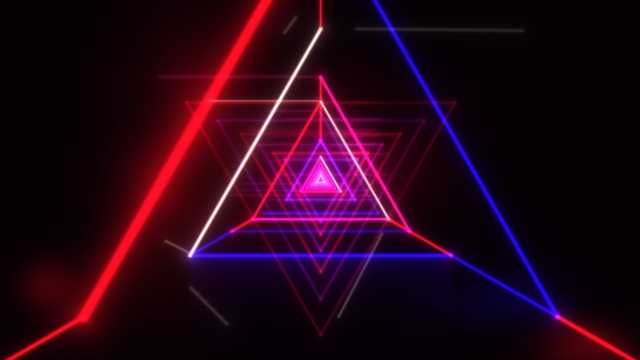
Give the GLSL for this background, as a Shadertoy shader.

```glsl
const vec3 RED = vec3(1.0, 0.04, 0.09);
const vec3 BLUE = vec3(0.10, 0.02, 0.95);
const vec3 MAGENTA = vec3(0.95, 0.04, 0.52);
const vec3 VIOLET = vec3(0.42, 0.04, 0.85);
const vec3 WHITE = vec3(1.0, 0.86, 0.82);
const vec3 NONE = vec3(0.0);

float hash(vec2 p) {
    vec3 q = fract(vec3(p.xyx) * 0.1031);
    q += dot(q, q.yzx + 33.33);
    return fract((q.x + q.y) * q.z);
}

float noise(vec2 p) {
    vec2 cell = floor(p), f = fract(p);
    f = f * f * (3.0 - 2.0 * f);
    return mix(mix(hash(cell), hash(cell + vec2(1, 0)), f.x),
               mix(hash(cell + vec2(0, 1)), hash(cell + vec2(1, 1)), f.x), f.y);
}

float segment(vec2 p, vec2 a, vec2 b) {
    vec2 ab = b - a;
    return length(p - a - ab * clamp(dot(p - a, ab) / dot(ab, ab), 0.0, 1.0));
}

// Soft tube: bright core inside a wider halo
vec3 beam(vec2 p, vec2 a, vec2 b, float width, float halo, vec3 color) {
    float d = segment(p, a, b);
    return color * (exp(-d * d / (width * width)) + halo * exp(-d / (width * 3.5)));
}

// Corner of an upright triangle: -1 left, 0 top, 1 right
vec2 corner(float side, float radius) {
    return radius * vec2(0.866 * side, side == 0.0 ? 1.0 : -0.5);
}

vec3 frame(vec2 p, float radius, float width, vec3 left, vec3 right, vec3 base) {
    vec2 l = corner(-1.0, radius), t = corner(0.0, radius), r = corner(1.0, radius);
    return beam(p, l, t, width, 0.22, left) + beam(p, t, r, width, 0.22, right)
         + beam(p, l, r, width, 0.22, base);
}

// Tube along a tunnel corner, between two frames
vec3 spoke(vec2 p, float side, float inner, float outer, float width, vec3 color) {
    return beam(p, corner(side, inner), corner(side, outer), width, 0.22, color);
}

float blob(vec2 p, vec2 center, vec2 size) {
    vec2 q = (p - center) / size;
    return exp(-dot(q, q));
}

vec3 tunnel(vec2 p) {
    vec3 c = frame(p, 0.76, 0.0060, NONE, BLUE, NONE);
    c += beam(p, corner(-1.0, 0.76), corner(0.0, 0.76), 0.0125, 0.55, RED);
    c += frame(p, 0.419, 0.0050, WHITE, NONE, BLUE);
    c += frame(p, 0.285, 0.0042, NONE, MAGENTA, BLUE * 0.45);
    c += frame(p, 0.218, 0.0034, RED * 0.9, WHITE * 0.75, MAGENTA);
    c += frame(p, 0.185, 0.0040, NONE, VIOLET * 0.3, BLUE * 0.6);
    c += frame(p, 0.110, 0.0040, VIOLET * 0.7, VIOLET * 0.8, VIOLET * 0.4);

    c += spoke(p, -1.0, 0.76, 1.10, 0.0058, RED);
    c += spoke(p, 1.0, 0.76, 1.10, 0.0058, RED);
    c += spoke(p, 1.0, 0.419, 0.76, 0.0045, BLUE * 0.85);
    c += spoke(p, 1.0, 0.218, 0.419, 0.0042, RED * 0.85);
    c += spoke(p, -1.0, 0.285, 0.419, 0.0040, BLUE * 0.7);
    c += spoke(p, -1.0, 0.218, 0.285, 0.0040, RED * 0.8);
    c += spoke(p, 0.0, 0.419, 0.60, 0.0038, RED * 0.75);
    c += spoke(p, 0.0, 0.110, 0.285, 0.0036, RED * 0.7);
    return c;
}

// Dim inverted frames and level streaks mirrored in the walls
vec3 reflections(vec2 p) {
    vec3 c = NONE;
    vec2 flipped = vec2(p.x, -p.y);
    float patches = 0.3 + 0.9 * noise(p * 9.0 + 4.0);
    for (int i = 0; i < 6; i++) {
        float k = float(i);
        vec3 tint = mix(RED, VIOLET, fract(k * 0.5) * 1.6);
        c += frame(flipped, 0.43 * pow(0.77, k), 0.0045, tint, mix(tint, MAGENTA, 0.5), tint)
           * (0.20 + 0.04 * k) * patches;
    }
    for (int i = 0; i < 16; i++) {
        float k = float(i);
        float y = mix(-0.13, 0.21, hash(vec2(k, 3.0)));
        float reach = 0.06 + 0.16 * hash(vec2(k, 7.0));
        float x = 0.14 * (hash(vec2(k, 11.0)) - 0.5);
        vec3 tint = mix(RED, VIOLET, hash(vec2(k, 17.0)));
        c += beam(p, vec2(x - reach, y), vec2(x + reach, y), 0.0035, 0.3, tint) * 0.16 * patches;
    }
    c += beam(p, vec2(-0.31, 0.22), vec2(-0.01, 0.22), 0.003, 0.2, WHITE) * 0.25;
    c += beam(p, vec2(-0.45, 0.287), vec2(0.0, 0.287), 0.004, 0.3, MAGENTA) * 0.16;
    c += beam(p, vec2(0.10, 0.42), vec2(0.56, 0.415), 0.005, 0.3, WHITE) * 0.12;
    c += beam(p, vec2(0.17, -0.15), vec2(0.05, -0.38), 0.004, 0.2, WHITE) * 0.22;
    c += beam(p, vec2(-0.36, -0.30), vec2(-0.26, -0.40), 0.005, 0.3, WHITE) * 0.15;
    c += beam(p, vec2(-0.43, -0.17), vec2(-0.37, -0.20), 0.004, 0.3, WHITE) * 0.20;
    c += beam(p, vec2(-0.07, 0.45), vec2(-0.10, 0.41), 0.005, 0.3, WHITE) * 0.15;
    return c;
}

vec3 haze(vec2 p) {
    float cloud = 0.5 + 0.7 * noise(p * 6.0);
    vec3 c = vec3(0.018, 0.0, 0.014);
    c += vec3(0.24, 0.01, 0.06) * blob(p, vec2(0.0, 0.02), vec2(0.27, 0.22)) * cloud;
    c += VIOLET * 0.22 * blob(p, vec2(0.0), vec2(0.11, 0.12));
    c += RED * 0.20 * blob(p, vec2(-0.40, 0.08), vec2(0.16, 0.35)) * cloud;
    c += RED * 0.22 * blob(p, vec2(-0.75, -0.29), vec2(0.08, 0.07)) * cloud;
    c += RED * 0.25 * blob(p, vec2(0.73, -0.47), vec2(0.12, 0.07));
    c += BLUE * 0.14 * blob(p, vec2(0.50, -0.34), vec2(0.17, 0.07));
    float under = smoothstep(-0.205, -0.215, p.y) * smoothstep(0.375, 0.35, abs(p.x));
    return c + BLUE * 0.22 * under * exp((p.y + 0.21) * 14.0);
}

// Nested bright triangles at the vanishing point
vec3 core(vec2 p) {
    vec3 c = MAGENTA * 0.6 * blob(p, vec2(0.0), vec2(0.032));
    c += frame(p, 0.064, 0.0028, MAGENTA, WHITE * 0.7, RED);
    for (int i = 0; i < 5; i++) {
        float k = float(i);
        vec3 tint = mix(MAGENTA, vec3(1.0, 0.55, 0.85), k / 4.0);
        c += frame(p, 0.046 * pow(0.70, k), 0.0022 - 0.0002 * k, tint, tint, tint) * 0.75;
    }
    return c;
}

void mainImage(out vec4 fragColor, in vec2 fragCoord) {
    vec2 p = (fragCoord - 0.5 * iResolution.xy) / iResolution.y - vec2(0.002, 0.0);
    vec3 color = haze(p) + reflections(p) + tunnel(p) + core(p);
    fragColor = vec4(clamp(color, 0.0, 1.0), 1.0);
}
```
